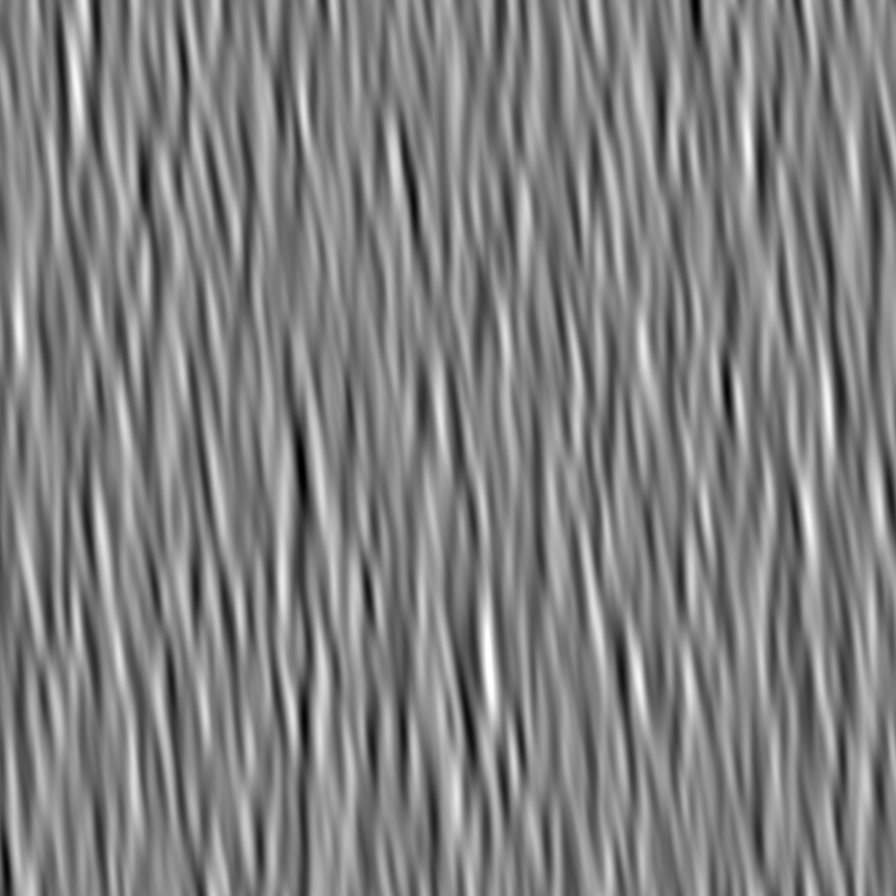
This texture is drawn by a Shadertoy shader. Its source:

```glsl
// Fine grey streaks that run nearly upright, like brushed fibre.
// Sheared layers of stretched gradient noise are summed; each layer leans
// at its own angle, so that the streaks taper, cross and merge.

#define LAYERS 10
#define STREAKS_ACROSS 60.0   // noise cells over the canvas width
#define STREAKS_UP 7.5        // noise cells over the canvas height
#define SIZE_SPREAD 0.45      // relative range of streak widths
#define MEAN_LEAN 0.07        // leftward drift per unit of height
#define LEAN_SPREAD 0.28      // range of leans among the layers
#define MEAN_GREY 0.503
#define CONTRAST 0.134        // standard deviation of the grey

const float NOISE_DEVIATION = 0.1246;  // of one layer of streakNoise
const float GOLDEN = 0.618034;

// Random horizontal slope in -1..1 for a lattice point of a layer.
float randomSlope(ivec2 cell, int layer) {
    uint h = uint(cell.x) * 1597334673u
           ^ uint(cell.y) * 3812015801u
           ^ uint(layer + 1) * 2798796415u;
    h = (h ^ (h >> 16)) * 2146121005u;
    h = (h ^ (h >> 15)) * 2221713035u;
    h ^= h >> 16;
    return float(h >> 8) / 8388608.0 - 1.0;
}

// Gradient noise whose gradients all point sideways: it alternates across
// the streaks and fades softly along them.
float streakNoise(vec2 p, int layer) {
    vec2 base = floor(p);
    vec2 f = p - base;
    vec2 fade = f * f * f * (f * (f * 6.0 - 15.0) + 10.0);
    ivec2 cell = ivec2(base);

    vec2 left = vec2(randomSlope(cell, layer),
                     randomSlope(cell + ivec2(0, 1), layer)) * f.x;
    vec2 right = vec2(randomSlope(cell + ivec2(1, 0), layer),
                      randomSlope(cell + ivec2(1, 1), layer)) * (f.x - 1.0);
    vec2 row = mix(left, right, fade.x);
    return mix(row.x, row.y, fade.y);
}

void mainImage(out vec4 fragColor, in vec2 fragCoord) {
    vec2 uv = fragCoord / iResolution.y;

    // Sum the layers, each with its own lean, size and offset.
    float sum = 0.0;
    for (int i = 0; i < LAYERS; i++) {
        float n = float(i);
        float lean = MEAN_LEAN + LEAN_SPREAD * ((n + 0.5) / float(LAYERS) - 0.5);
        float size = 1.0 + SIZE_SPREAD * (fract(n * GOLDEN) - 0.5);
        vec2 p = vec2(uv.x + lean * uv.y, uv.y) * vec2(STREAKS_ACROSS, STREAKS_UP);
        p = p * vec2(size, 1.0) + n * vec2(7.31, GOLDEN);
        sum += streakNoise(p, i);
    }

    // Scale to the wanted spread of greys.
    float streaks = sum / (NOISE_DEVIATION * sqrt(float(LAYERS)));
    float grey = clamp(MEAN_GREY + CONTRAST * streaks, 0.0, 1.0);
    fragColor = vec4(vec3(grey), 1.0);
}
```
